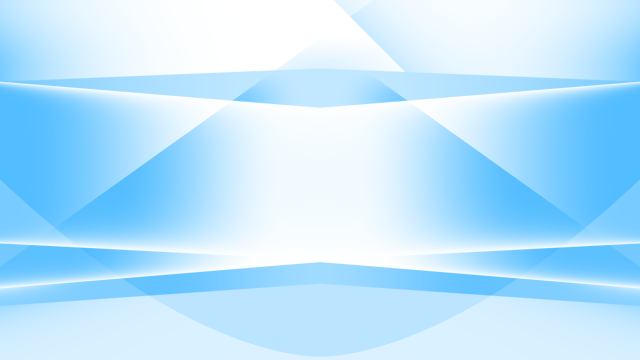
This background is drawn by a Shadertoy shader. Its source:

```glsl
// Soft blue and white background of overlapping translucent panels with glowing edges.

#define PAPER vec3(1.0)
#define AZURE vec3(0.32, 0.74, 1.0)
#define EDGE_BLUR 0.8        // edge softness, in output samples
#define GLOW_CENTRE 0.085    // glow height at the middle of the canvas
#define GLOW_SIDE 0.010      // glow height at the left and right borders
#define ARC_BOTTOM 0.991     // depth of the lowest point of the big arc
#define ARC_RISE 0.493       // how far the arc climbs towards the sides
#define ARC_POWER 1.7

// 0 above an edge, 1 below it; depth runs downwards from the top.
float below(float depth, float edge) {
    float blur = EDGE_BLUR / iResolution.y;
    return smoothstep(-blur, blur, depth - edge);
}

// Tint fades to white as the distance to a glowing edge shrinks.
float glowFade(float dist, float width) {
    return 1.0 - exp(-max(dist, 0.0) / width);
}

// Top panel: white middle, blue sides and one slanted facet.
float topTone(float x, float depth, float side) {
    float tone = 0.78 * pow(side, 4.0) * mix(0.52, 1.0, smoothstep(0.0, 0.2, depth));
    float underSlant = below(depth, 0.741 - 1.27 * x);
    float facetEdge = 0.521 + 0.56 * depth;
    float facet = below(x, facetEdge);
    float facetTone = 0.32 * exp(-max(x - facetEdge, 0.0) / 0.08);
    tone += facet * facetTone * mix(0.55, 1.0, underSlant);
    float haze = 0.2 * smoothstep(0.09, 0.2, depth) * smoothstep(0.35, 0.0, side);
    return tone + haze * underSlant * (1.0 - facet);
}

// Thin band beneath the top panel, with a darker central trapezoid.
float upperBandTone(float depth, float side, float inside) {
    float outer = 0.35 + 0.48 * side * side;
    float inner = 0.35 + 0.45 * smoothstep(0.05, 0.28, side) * smoothstep(0.18, 0.28, depth);
    return mix(outer, inner, inside);
}

// Large middle panel, split by the diagonals and lit along both borders.
float middleTone(float depth, float side, float inside, float outArc, float top, float bottom) {
    float outer = smoothstep(0.25, 0.95, side);
    float inner = 0.08 + 0.92 * smoothstep(0.10, 0.65, side);
    float tone = mix(outer, inner, inside) * mix(1.0, 0.78, outArc);
    float width = mix(GLOW_CENTRE, GLOW_SIDE, side);
    return tone * glowFade(depth - top, width * 0.8) * glowFade(bottom - depth, width);
}

void mainImage(out vec4 fragColor, in vec2 fragCoord) {
    vec2 uv = fragCoord / iResolution.xy;
    float depth = 1.0 - uv.y;
    float side = abs(uv.x - 0.5) * 2.0;
    float inward = 1.0 - side;

    // Panel borders, mirrored about the vertical axis
    float archEdge  = 0.190 + 0.037 * side;
    float upperEdge = 0.227 + 0.0725 * inward;
    float lowerEdge = 0.676 + 0.046 * inward;
    float wedgeEdge = 0.801 - 0.073 * inward;
    float floorEdge = 0.850 - 0.062 * inward;
    float inside = below(depth, 0.741 - 0.635 * inward);
    float outArc = below(depth, ARC_BOTTOM - ARC_RISE * pow(side, ARC_POWER));

    // Upper panels
    float tone = topTone(uv.x, depth, side);
    tone = mix(tone, upperBandTone(depth, side, inside), below(depth, archEdge));
    float middle = middleTone(depth, side, inside, outArc, upperEdge, lowerEdge);
    tone = mix(tone, middle, below(depth, upperEdge));

    // Bright-edged wedges
    float wedge = 1.05 * smoothstep(0.15, 0.8, side) * glowFade(wedgeEdge - depth, 0.018);
    wedge *= mix(1.0, 0.9, outArc) * mix(0.86, 1.0, inside);
    tone = mix(tone, wedge, below(depth, lowerEdge));

    // Lower band, paler at its outer tips
    float band = 0.55 + 0.35 * smoothstep(0.0, 0.5, side);
    band *= mix(1.0, 0.82, outArc);
    band *= 1.0 - 0.6 * exp(-max(depth - wedgeEdge, 0.0) / 0.02) * smoothstep(0.7, 1.0, side);
    tone = mix(tone, band, below(depth, wedgeEdge));

    // Floor inside and outside the arc
    float corner = 0.35 * pow(side, 3.0) * exp(-max(depth - floorEdge, 0.0) / 0.06);
    float ground = mix(0.40, 0.21 + corner, outArc);
    tone = mix(tone, ground, below(depth, floorEdge));

    fragColor = vec4(mix(PAPER, AZURE, clamp(tone, 0.0, 1.08)), 1.0);
}
```
